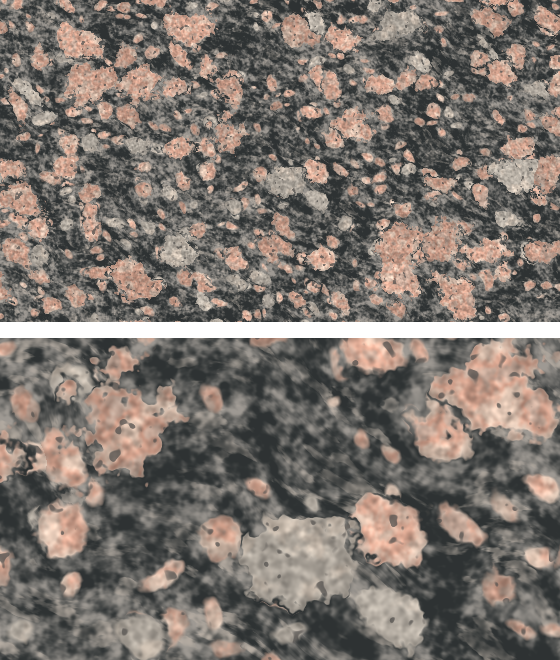
Top, the full canvas; bottom, a detail of the centre.
Reproduce this texture procedurally as a WebGL 2 fragment shader.

```glsl
#version 300 es
precision highp float;
// Polished granite: pink and pale grey feldspar grains in a dark, streaky matrix.
// Three sizes of rough, tilted ellipses are scattered on jittered grids over
// warped noise; fine noise adds crystal flecks, pale rims and dark specks.

uniform vec2 u_resolution;
out vec4 fragColor;

// Lengths are in canvas heights
const vec3 MATRIX_DARK = vec3(0.180, 0.197, 0.200);
const vec3 MATRIX_PALE = vec3(0.620, 0.600, 0.575);
const vec3 PINK = vec3(0.810, 0.620, 0.540);
const vec3 CREAM = vec3(0.870, 0.805, 0.740);
const vec3 GREY_GRAIN = vec3(0.700, 0.670, 0.630);
const vec3 SPECK = vec3(0.330, 0.320, 0.310);
const vec3 CELL_SIZE = vec3(0.165, 0.086, 0.040);   // large, medium, small
const vec3 GRAIN_SHARE = vec3(0.62, 0.46, 0.33);    // filled part of the cells
const float GRAIN_GAP = 0.006;
const float GREY_SHARE = 0.22;
const float TILT = -0.5;
const float TILT_SPREAD = 1.9;
const float EDGE_ROUGHNESS = 1.25;
const float EDGE_SOFTNESS = 0.0024;
const float FLECK_SCALE = 130.0;
const vec2 STREAK_SCALE = vec2(36.0, 62.0);

float hash(vec2 p) {
    return fract(sin(dot(p, vec2(127.1, 311.7))) * 43758.5453);
}

float noise(vec2 p) {
    vec2 i = floor(p), f = fract(p);
    f = f * f * (3.0 - 2.0 * f);
    return mix(mix(hash(i), hash(i + vec2(1, 0)), f.x),
               mix(hash(i + vec2(0, 1)), hash(i + vec2(1, 1)), f.x), f.y);
}

mat2 rotation(float a) {
    float c = cos(a), s = sin(a);
    return mat2(c, s, -s, c);
}

float fbm(vec2 p) {
    float sum = 0.0, amp = 0.533;
    for (int i = 0; i < 4; i++) {
        sum += amp * noise(p);
        p = rotation(0.6) * p * 2.03 + 17.3;
        amp *= 0.5;
    }
    return sum;
}

vec2 warp(vec2 p, float scale, float amount) {
    return p + amount * (vec2(noise(p * scale + 3.1), noise(p * scale + 41.7)) - 0.5);
}

// Nearest grain of one layer: x = signed distance, y = random id
vec2 grainLayer(vec2 p, float cell, float share, float rough, float seed) {
    vec2 home = floor(p / cell), best = vec2(1.0, 0.0);
    for (int y = -1; y <= 1; y++)
    for (int x = -1; x <= 1; x++) {
        vec2 id = home + vec2(x, y), key = id + seed;
        if (hash(key) > share) continue;
        vec2 jitter = vec2(hash(key + 11.3), hash(key + 27.9));
        vec2 center = (id + 0.22 + 0.56 * jitter) * cell;
        float size = mix(0.25, 0.49, hash(key + 53.1));
        vec2 radius = cell * size * vec2(1.0, mix(0.54, 0.86, hash(key + 71.7)));
        float angle = TILT + TILT_SPREAD * (hash(key + 89.3) - 0.5);
        vec2 q = (p - center) * rotation(angle);
        float d = (length(q / radius) - 1.0 + rough) * radius.y;
        if (d < best.x) best = vec2(d, hash(key + 97.7));
    }
    return best;
}

vec3 matrixColor(vec2 p, float fleck, float halo) {
    vec2 q = rotation(0.45) * warp(p, 10.0, 0.05);
    float streak = fbm(q * STREAK_SCALE) - 0.5;
    float patches = noise(p * 6.0 + 60.0) - 0.5;
    float m = 0.45 + 0.80 * streak + 0.50 * (fleck - 0.5) + 0.26 * patches + 0.05 * halo;
    vec3 color = mix(MATRIX_DARK, MATRIX_PALE, smoothstep(0.29, 0.87, m));
    // Thin pale wisps curling between the grains
    float wisp = smoothstep(0.57, 0.70, fbm(q * vec2(34.0, 78.0) + 8.0));
    return mix(color, mix(MATRIX_PALE, CREAM, 0.5), wisp * fleck * (0.5 + 0.5 * halo));
}

vec3 grainColor(vec2 p, float id, float depth, float fleck) {
    float cloud = fbm(p * 42.0 + id * 50.0);
    float isGrey = step(id, GREY_SHARE);
    vec3 color = mix(PINK, GREY_GRAIN, isGrey);
    color = mix(color, CREAM, smoothstep(0.46, 0.72, cloud) * 0.7);
    color = mix(color, GREY_GRAIN, 0.5 * smoothstep(0.46, 0.28, cloud));
    float rim = 1.0 - smoothstep(0.0, 0.009, depth);
    color = mix(color, GREY_GRAIN, 0.35 * rim);
    color *= 0.71 + 0.54 * fleck;
    color *= 0.93 + 0.14 * fract(id * 37.0);
    // Small dark inclusions where two tilted noises both peak
    float peaks = noise(rotation(0.5) * p * 105.0 + 130.0) * noise(rotation(1.2) * p * 130.0);
    return mix(color, SPECK, 0.75 * smoothstep(0.48, 0.64, peaks));
}

void main() {
    vec2 p = gl_FragCoord.xy / u_resolution.y;
    float fleck = 0.6 * noise(rotation(0.3) * p * FLECK_SCALE)
                + 0.4 * noise(rotation(0.8) * p * FLECK_SCALE * 1.7 + 9.0);

    // Scatter the grains; smaller ones stay a gap away from larger ones
    vec2 bent = warp(warp(p, 9.0, 0.045), 27.0, 0.014);
    float rough = EDGE_ROUGHNESS * (fbm(p * 34.0 + 20.0) - 0.5) + 0.45 * (fleck - 0.5);
    vec2 grain = vec2(1.0, 0.0);
    for (int i = 0; i < 3; i++) {
        vec2 g = grainLayer(bent, CELL_SIZE[i], GRAIN_SHARE[i], rough, 19.0 * float(i) + 5.0);
        g.x = max(g.x, GRAIN_GAP - grain.x);
        if (g.x < grain.x) grain = g;
    }

    // Lay the grains over the matrix with a smooth edge
    float halo = 1.0 - smoothstep(0.0, 0.026, grain.x);
    float edge = max(EDGE_SOFTNESS, 0.75 / u_resolution.y);
    float cover = 1.0 - smoothstep(-edge, edge, grain.x);
    vec3 color = mix(matrixColor(p, fleck, halo),
                     grainColor(p, grain.y, -grain.x, fleck), cover);
    fragColor = vec4(color, 1.0);
}
```
